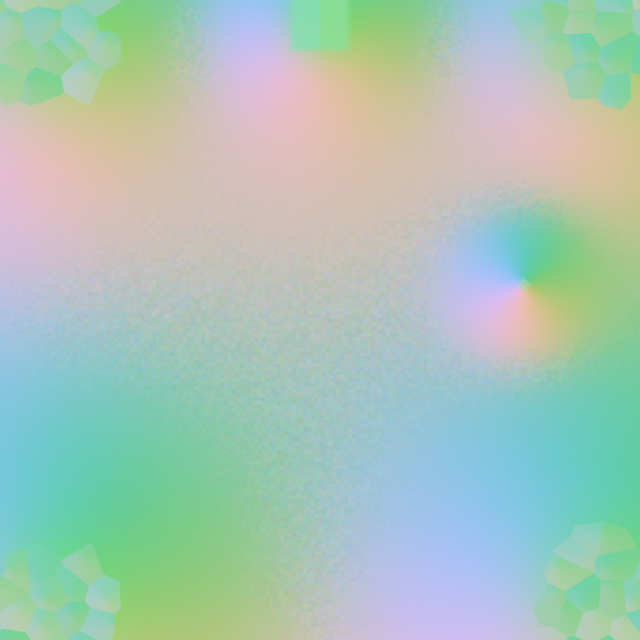
This background is drawn by a Shadertoy shader. Its source:

```glsl
// Pastel colour wheels swirling around six soft sources, with mosaic patches and fine grain.

// Each source: centre x, centre y, strength, mosaic radius
const vec4 SOURCES[6] = vec4[6](
    vec4(0.068, 0.945, 1.20, 0.115),
    vec4(0.500, 0.960, 0.80, 0.000),
    vec4(0.928, 0.955, 1.25, 0.113),
    vec4(0.080, 0.055, 1.55, 0.107),
    vec4(0.942, 0.065, 1.95, 0.113),
    vec4(0.818, 0.555, 0.38, 0.000));

const vec3 NEUTRAL = vec3(0.650, 0.770, 0.720);
const vec3 SWING = vec3(0.29, 0.035, 0.28);    // strength of each channel's turn
const vec3 PHASE = vec3(4.45, 0.90, 3.05);     // angle at which each channel peaks
const vec3 MINT = vec3(0.45, 0.84, 0.61);
const vec3 PALE_MINT = vec3(0.66, 0.84, 0.70);
const vec3 LIME = vec3(0.48, 0.88, 0.42);
const float SATURATION = 1.8;
const float LONE_REACH = 0.14;                 // fade distance of the last source
const float CELL_SIZE = 0.047;
const float GRAIN_SCALE = 170.0;
const float GRAIN_AMOUNT = 0.085;

vec3 hash3(vec2 p) {
    vec3 q = fract(p.xyx * vec3(0.1031, 0.1030, 0.0973));
    q += dot(q, q.yxz + 33.33);
    return fract((q.xxy + q.yzz) * q.zyx);
}

vec3 noise3(vec2 p) {
    vec2 i = floor(p), f = fract(p);
    f = f * f * (3.0 - 2.0 * f);
    return mix(mix(hash3(i), hash3(i + vec2(1, 0)), f.x),
               mix(hash3(i + vec2(0, 1)), hash3(i + vec2(1, 1)), f.x), f.y);
}

// Colour of a direction; a short vector gives a dull colour
vec3 wheel(vec2 dir) {
    vec3 turn = dir.x * cos(PHASE) + dir.y * sin(PHASE);
    return NEUTRAL + SWING * turn;
}

// Blend of the directions away from all sources, softly limited to unit length
vec2 flow(vec2 p) {
    vec2 sum = vec2(0.0);
    float total = 0.0;
    for (int i = 0; i < 6; i++) {
        vec2 away = p - SOURCES[i].xy;
        float d2 = dot(away, away) + 1e-5;
        float weight = SOURCES[i].z / d2;
        if (i == 5) weight *= exp(-d2 / (LONE_REACH * LONE_REACH));
        sum += weight * away * inversesqrt(d2);
        total += weight;
    }
    vec2 dir = SATURATION * sum / total;
    return dir / pow(1.0 + pow(length(dir), 3.0), 0.3333);
}

float insideMosaic(vec2 seed) {
    float inside = 0.0;
    for (int i = 0; i < 6; i++)
        inside = max(inside, step(distance(seed, SOURCES[i].xy), SOURCES[i].w));
    return inside;
}

// Irregular cells, colour in rgb and coverage in a
vec4 mosaic(vec2 p) {
    vec2 grid = p / CELL_SIZE;
    float sharpness = min(2.5 * iResolution.y * CELL_SIZE, 70.0);
    vec4 sum = vec4(0.0);
    float total = 0.0;
    for (int y = -1; y <= 1; y++)
    for (int x = -1; x <= 1; x++) {
        vec2 id = floor(grid) + vec2(x, y);
        vec3 rnd = hash3(id + 17.0);
        vec2 seed = id + 0.1 + 0.8 * rnd.xy;
        float weight = exp(-sharpness * distance(grid, seed));
        float inside = insideMosaic(seed * CELL_SIZE);
        vec2 away = grid - seed + 1.2 * (hash3(id + 71.0).xy - 0.5);
        vec3 tint = wheel(away / (length(away) + 0.15));
        vec3 colour = mix(mix(MINT, PALE_MINT, rnd.z * rnd.z), tint, 0.36);
        sum += weight * inside * vec4(colour, 1.0);
        total += weight;
    }
    return vec4(sum.rgb / max(sum.a, 1e-30), sum.a / max(total, 1e-30));
}

void mainImage(out vec4 fragColor, in vec2 fragCoord) {
    vec2 uv = fragCoord / iResolution.xy;
    float pixel = 1.0 / iResolution.y;

    // Colour wheels
    vec2 dir = flow(uv);
    vec3 colour = wheel(dir);

    // Grain, strongest where the directions cancel
    float calm = 1.0 - smoothstep(0.1, 0.9, length(dir));
    vec3 grain = noise3(uv * GRAIN_SCALE) + 0.5 * noise3(uv * GRAIN_SCALE * 2.1) - 0.75;
    colour += GRAIN_AMOUNT * calm * grain * vec3(1.0, 0.45, 1.0);

    // Lime fringe and mosaic patches
    for (int i = 0; i < 5; i++) {
        float d = distance(uv, SOURCES[i].xy) / max(SOURCES[i].w, 0.055);
        colour = mix(colour, LIME, 0.75 * exp(-d * d));
    }
    vec4 patches = mosaic(uv);
    colour = mix(colour, patches.rgb, patches.a);

    // Split block at the top centre
    vec2 block = abs(uv - vec2(0.5, 0.98)) - vec2(0.045, 0.058);
    float blockMask = 1.0 - smoothstep(-0.008, 0.008, max(block.x, block.y));
    float split = smoothstep(-pixel, pixel, uv.x - 0.5);
    colour = mix(colour, mix(vec3(0.53, 0.87, 0.70), vec3(0.55, 0.87, 0.60), split), 0.85 * blockMask);

    // Small pale diamond in the lone wheel
    vec2 core = abs(uv - SOURCES[5].xy);
    colour = mix(colour, PALE_MINT, 0.7 * (1.0 - smoothstep(0.006, 0.016, core.x + core.y)));

    fragColor = vec4(clamp(colour, 0.0, 1.0), 1.0);
}
```
